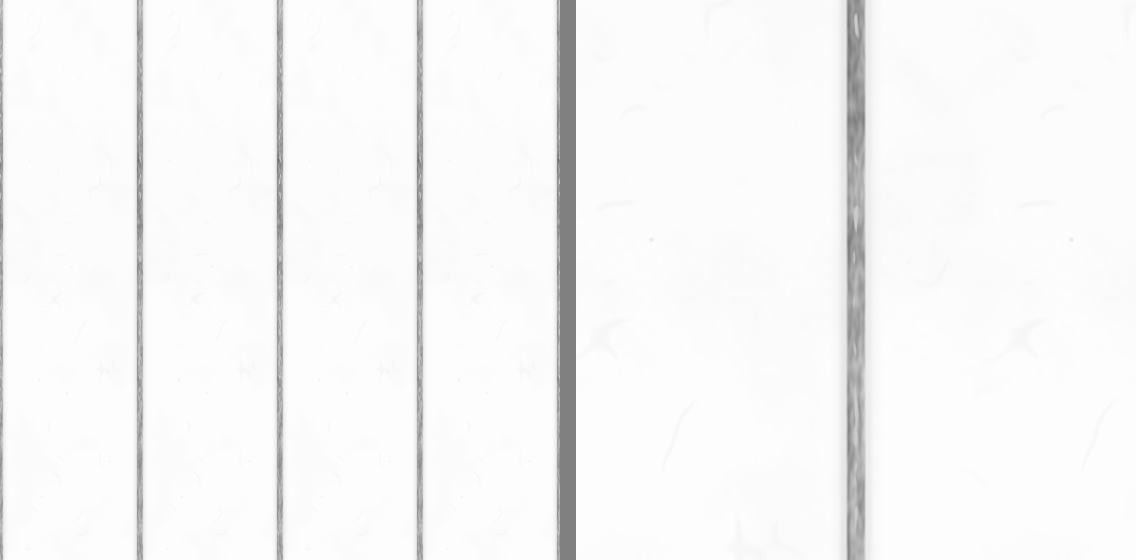
Left: the whole. Right: its middle third, enlarged.
A Shadertoy shader for this texture:

```glsl
// White painted boards: four identical upright planks parted by narrow grey grooves.
// Each groove is a signed-distance profile with pale bevels and streaked wear;
// the paint carries faint stains, hairline scuffs and specks from wrapping noise.

const float PLANKS = 4.0;
const float GROOVE_HALF = 0.0054;   // half width of the dark groove
const float BEVEL_HALF = 0.0102;    // half width including the pale bevels
const float SHADOW_REACH = 0.017;   // soft shading beside the bevels
const float GROOVE_TONE = 0.65;
const float BEVEL_TONE = 0.925;
const float PAINT_TONE = 0.992;
const float FLECK_TONE = 0.80;
const float STAIN_DEPTH = 0.008;
const float SCUFF_DEPTH = 0.022;
const float SPECK_DEPTH = 0.07;
const float SPECK_RADIUS = 0.0013;
const int SPECKS = 14;
const float TAU = 6.2831853;

vec2 hash2(vec2 p) {
    vec3 q = fract(vec3(p.xyx) * vec3(0.1031, 0.1030, 0.0973));
    q += dot(q, q.yzx + 33.33);
    return fract((q.xx + q.yz) * q.zy);
}

// Gradient at a lattice point, wrapped to the period
float corner(vec2 cell, vec2 offset, vec2 period, float seed) {
    float angle = TAU * hash2(mod(cell, period) + seed).x;
    return dot(vec2(cos(angle), sin(angle)), offset);
}

// Gradient noise that repeats after a whole number of cells
float noise(vec2 p, vec2 period, float seed) {
    vec2 i = floor(p), f = p - i;
    vec2 w = f * f * f * (f * (f * 6.0 - 15.0) + 10.0);
    vec2 e = vec2(1.0, 0.0);
    float low = mix(corner(i, f, period, seed),
                    corner(i + e.xy, f - e.xy, period, seed), w.x);
    float high = mix(corner(i + e.yx, f - e.yx, period, seed),
                     corner(i + e.xx, f - e.xx, period, seed), w.x);
    return 1.4 * mix(low, high, w.y);
}

// Noise over one plank, with the given number of cells across and up
float plankNoise(vec2 p, vec2 cells, float seed) {
    return noise(p * cells, cells, seed);
}

float paint(vec2 p, float pixel) {
    float inner = smoothstep(0.06, 0.3, p.x) * smoothstep(0.97, 0.7, p.x);

    // Broad stains and a slightly duller band
    float stain = plankNoise(p, vec2(3.0, 9.0), 11.0)
                + 0.5 * plankNoise(p, vec2(9.0, 31.0), 23.0);
    float tone = PAINT_TONE - STAIN_DEPTH * smoothstep(0.0, 0.7, stain);
    tone -= 0.004 * pow(0.5 + 0.5 * cos(TAU * (p.y - 0.64)), 4.0);

    // Broken hairline scuffs along the zero contours of noise
    float line = abs(plankNoise(p, vec2(7.0, 22.0), 37.0));
    float patches = plankNoise(p, vec2(6.0, 19.0), 51.0);
    tone -= SCUFF_DEPTH * inner * smoothstep(0.09, 0.0, line)
          * smoothstep(0.2, 0.55, patches);

    // Scattered specks
    for (int i = 0; i < SPECKS; i++) {
        vec2 center = hash2(vec2(float(i) * 3.7 + 1.0, 71.0));
        vec2 offset = fract(p - center + 0.5) - 0.5;
        float dist = length(offset * vec2(1.0 / PLANKS, 1.0));
        tone -= SPECK_DEPTH * inner
              * smoothstep(SPECK_RADIUS + pixel, SPECK_RADIUS - pixel, dist);
    }
    return tone + 0.002 * plankNoise(p, vec2(40.0, 160.0), 67.0);
}

float groove(float x, float y) {
    // Long streaks and finer grain running along the groove
    float streak = noise(vec2(x / 0.006 + 8.5, y * 26.0), vec2(128.0, 26.0), 83.0);
    float grain = noise(vec2(x / 0.0025 + 8.5, y * 110.0), vec2(128.0, 110.0), 97.0);
    float tone = GROOVE_TONE + 0.11 * streak + 0.09 * grain;

    // Deeper shade in one stretch, and a darker left wall
    tone -= 0.08 * pow(0.5 + 0.5 * cos(TAU * (y - 0.69)), 5.0);
    tone -= 0.05 * smoothstep(0.0018, 0.0, abs(x + 0.0042));
    tone += 0.06 * smoothstep(0.001, GROOVE_HALF, x);

    // Pale worn flecks near the middle
    float wear = noise(vec2(x / 0.004 + 8.5, y * 75.0), vec2(128.0, 75.0), 113.0);
    float middle = smoothstep(0.0035, 0.0, abs(x));
    return mix(tone, FLECK_TONE, middle * smoothstep(0.2, 0.55, wear));
}

void mainImage(out vec4 fragColor, in vec2 fragCoord) {
    vec2 uv = fragCoord / iResolution.xy;
    float pixel = 1.0 / iResolution.y;
    vec2 plank = vec2(fract(uv.x * PLANKS), uv.y);
    float x = (fract(uv.x * PLANKS + 0.5) - 0.5) / PLANKS;  // offset from the groove
    float dist = abs(x);

    // Paint, shaded softly towards the groove
    float tone = paint(plank, pixel);
    tone -= 0.025 * smoothstep(SHADOW_REACH, BEVEL_HALF - 0.002, dist);

    // Bevels, then the groove itself
    float soft = 0.0007 + 0.5 * pixel;
    float bevel = BEVEL_TONE - 0.02 * step(x, 0.0);
    tone = mix(tone, bevel, smoothstep(BEVEL_HALF + soft, BEVEL_HALF - 3.0 * soft, dist));
    tone = mix(tone, groove(x, uv.y),
               smoothstep(GROOVE_HALF + soft, GROOVE_HALF - soft, dist));

    fragColor = vec4(vec3(clamp(tone, 0.0, 1.0)), 1.0);
}
```
